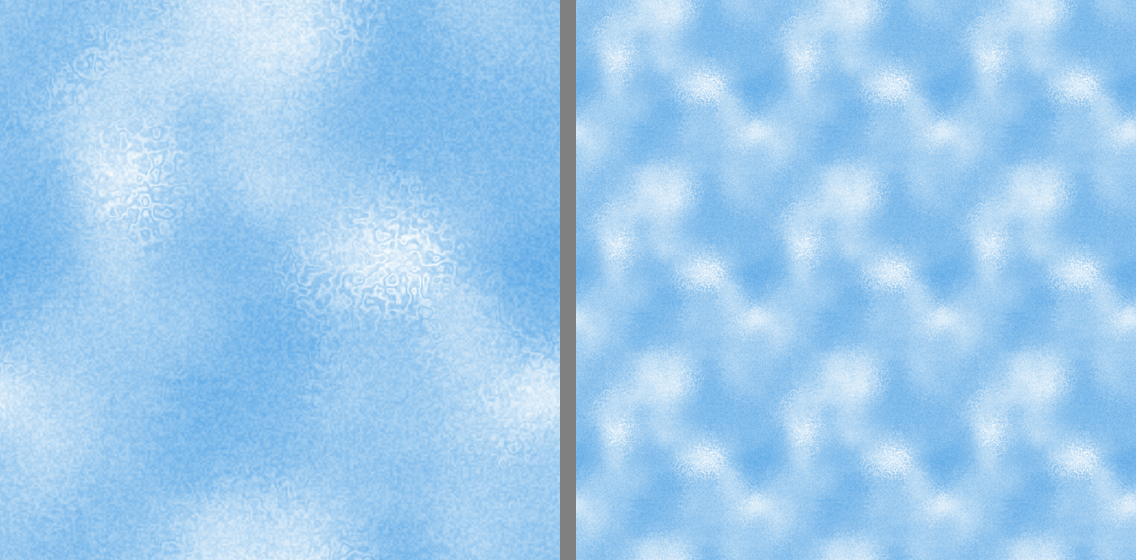
Left: one tile. Right: repeated 3 by 3.
Give the GLSL for this texture, as a WebGL 1 fragment shader.

```glsl
precision highp float;
// Frosted glass over a pale blue sky: soft clouds refracted by winding ripples, tiling.

uniform vec2 u_resolution;

const vec3 DEEP_BLUE = vec3(0.35, 0.655, 0.90);
const vec3 PALE_WHITE = vec3(0.95, 0.975, 0.99);

const float BROAD_CELLS = 4.0;      // cells across the canvas, whole numbers
const float CLOUD_CELLS = 8.0;
const float WISP_CELLS = 16.0;
const float RIPPLE_CELLS = 50.0;
const float FINE_RIPPLE_CELLS = 104.0;
const float SPECKLE_CELLS = 150.0;
const float GRAIN_CELLS = 256.0;

const vec2 CLOUD_OFFSET = vec2(0.22, 0.04);
const float RIPPLE_TURNS = 2.0;     // turns of the bend per unit of height
const float CALM_REACH = 0.010;     // refraction in canvas widths
const float ROUGH_REACH = 0.036;
const float SPECKLE_AMOUNT = 0.09;
const float GRAIN_AMOUNT = 0.20;
const float TONE_MIDDLE = 0.435;
const float TONE_CONTRAST = 1.12;
const float TONE_SKEW = 1.0;        // lifts the highlights
const float TAU = 6.28318;

float hash(vec2 cell, float seed) {
  vec3 p = fract(vec3(cell.xyx + seed * 17.31) * vec3(0.1031, 0.1030, 0.0973));
  p += dot(p, p.yzx + 33.33);
  return fract((p.x + p.y) * p.z);
}

// Random lattice value, wrapped at the period.
float latticeValue(vec2 cell, float period, float seed) {
  return hash(mod(cell, period), seed);
}

// A shuffled ramp: every one of the 16 tones occurs exactly once.
float broadValue(vec2 cell) {
  cell = mod(cell, BROAD_CELLS);
  float i = cell.x + BROAD_CELLS * cell.y;
  return (mod(6.0 * i * i + 5.0 * i + 3.0, 16.0) + 0.5) / 16.0;
}

float blendCorners(float a, float b, float c, float d, vec2 f) {
  f = f * f * (3.0 - 2.0 * f);
  return mix(mix(a, b, f.x), mix(c, d, f.x), f.y);
}

float noise(vec2 uv, float period, float seed) {
  vec2 p = uv * period;
  vec2 cell = floor(p);
  return blendCorners(
    latticeValue(cell, period, seed),
    latticeValue(cell + vec2(1.0, 0.0), period, seed),
    latticeValue(cell + vec2(0.0, 1.0), period, seed),
    latticeValue(cell + vec2(1.0, 1.0), period, seed), p - cell);
}

float broadNoise(vec2 uv) {
  vec2 p = uv * BROAD_CELLS;
  vec2 cell = floor(p);
  return blendCorners(
    broadValue(cell),
    broadValue(cell + vec2(1.0, 0.0)),
    broadValue(cell + vec2(0.0, 1.0)),
    broadValue(cell + vec2(1.0, 1.0)), p - cell);
}

// The bend turns with the height of the glass, so that flecks wind along its contours.
vec2 refraction(vec2 uv) {
  float height = noise(uv, RIPPLE_CELLS, 3.0)
               + 0.5 * noise(uv, FINE_RIPPLE_CELLS, 4.0);
  float angle = TAU * RIPPLE_TURNS * height;
  float roughness = smoothstep(0.15, 0.85, noise(uv, CLOUD_CELLS, 5.0));
  return mix(CALM_REACH, ROUGH_REACH, roughness) * vec2(cos(angle), sin(angle));
}

float clouds(vec2 uv) {
  return 0.60 * broadNoise(uv)
       + 0.30 * noise(uv, CLOUD_CELLS, 1.0)
       + 0.10 * noise(uv, WISP_CELLS, 2.0);
}

void main() {
  vec2 uv = gl_FragCoord.xy / u_resolution;

  // Cloud tone seen through the rough glass
  float d = clouds(uv - CLOUD_OFFSET + refraction(uv)) - 0.5;
  float tone = TONE_MIDDLE + TONE_CONTRAST * d + TONE_SKEW * d * d;

  // Frosting on the surface
  tone += SPECKLE_AMOUNT * (noise(uv, SPECKLE_CELLS, 6.0) - 0.5);
  tone += GRAIN_AMOUNT * (noise(uv, GRAIN_CELLS, 7.0) - 0.5);

  gl_FragColor = vec4(mix(DEEP_BLUE, PALE_WHITE, clamp(tone, 0.0, 1.0)), 1.0);
}
```
